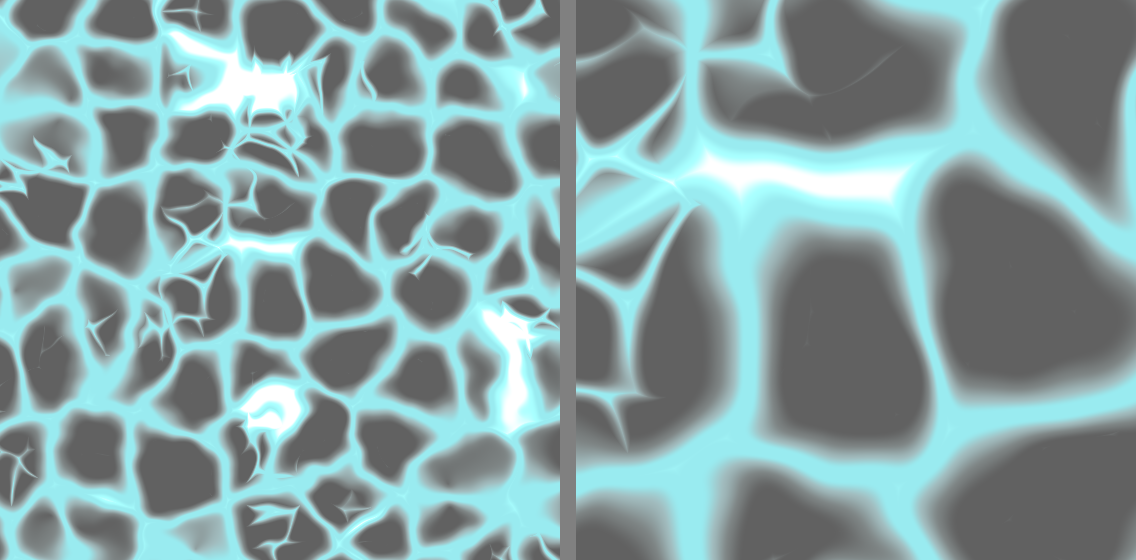
Left: the whole. Right: its middle third, enlarged.
Reproduce this texture procedurally as a WebGL 2 fragment shader.

```glsl
#version 300 es
precision highp float;
// Glowing cyan web of irregular veins with white-hot knots over soft grey cells.

#define CELLS 7.6          // cells across the canvas
#define JITTER 0.95        // irregularity of the cell centres
#define ROUNDING 13.0      // lower values round the cell corners more
#define WARP 0.30          // bend of the veins
#define THIN 0.55          // relative width of the thinnest veins
#define THICK 1.40         // relative width of the thickest veins
#define KNOT_SWELL 0.46    // growth of the bright knots
#define KNOT_START 0.64    // noise level where knots begin
#define TENDRIL_SCALE 1.7  // fineness of the side branches
#define TENDRIL_START 0.58 // noise level where side branches begin

uniform vec2 u_resolution;
out vec4 fragColor;

float hash(vec2 p) {
    return fract(sin(dot(p, vec2(127.1, 311.7))) * 43758.5453);
}

vec2 hash2(vec2 p) {
    return vec2(hash(p), hash(p + vec2(37.2, 17.9)));
}

float noise(vec2 p) {
    vec2 cell = floor(p);
    vec2 f = fract(p);
    f = f * f * (3.0 - 2.0 * f);
    float low = mix(hash(cell), hash(cell + vec2(1.0, 0.0)), f.x);
    float high = mix(hash(cell + vec2(0.0, 1.0)), hash(cell + vec2(1.0)), f.x);
    return mix(low, high, f.y);
}

vec2 noise2(vec2 p) {
    return vec2(noise(p), noise(p + vec2(51.3, 23.7))) - 0.5;
}

// Smooth gap between the nearest centre and all others: near zero on the veins.
float veinGap(vec2 p) {
    vec2 home = floor(p);
    float nearest = 9.0;
    float others = 0.0;
    for (int y = -2; y <= 2; y++) {
        for (int x = -2; x <= 2; x++) {
            vec2 cell = home + vec2(x, y);
            vec2 centre = cell + 0.5 + JITTER * (hash2(cell) - 0.5);
            float d = distance(p, centre);
            others += exp(-ROUNDING * max(d, nearest));
            nearest = min(d, nearest);
        }
    }
    return -log(others) / ROUNDING - nearest;
}

// Colour by depth: white core, cyan vein, pale halo, grey cell.
vec3 glowColor(float depth) {
    const vec3 white = vec3(1.0);
    const vec3 aqua = vec3(0.66, 1.00, 1.00);
    const vec3 cyan = vec3(0.60, 0.92, 0.94);
    const vec3 halo = vec3(0.64, 0.75, 0.76);
    const vec3 mist = vec3(0.51, 0.54, 0.54);
    const vec3 grey = vec3(0.38);
    vec3 color = mix(white, aqua, smoothstep(-0.23, -0.11, depth));
    color = mix(color, cyan, smoothstep(-0.12, -0.01, depth));
    color = mix(color, halo, smoothstep(0.05, 0.14, depth));
    color = mix(color, mist, smoothstep(0.11, 0.24, depth));
    return mix(color, grey, smoothstep(0.19, 0.36, depth));
}

void main() {
    vec2 p = gl_FragCoord.xy / u_resolution.y * CELLS + vec2(3.0, 8.0);
    vec2 bent = p + WARP * noise2(p * 1.6) + 0.4 * WARP * noise2(p * 3.7);

    // Main veins with uneven width
    float width = mix(THIN, THICK, noise(bent * 1.3 + 40.0));
    float depth = veinGap(bent) / width;

    // Fine side branches that fade out inside the cells
    float branch = smoothstep(TENDRIL_START, TENDRIL_START + 0.2, noise(p * 0.9 + 71.0));
    float tendril = veinGap(bent * TENDRIL_SCALE + 13.0) * 1.5 + 0.4 * (1.0 - branch);
    depth = min(depth, tendril);

    // Swollen bright knots
    float knot = smoothstep(KNOT_START, 1.0, noise(bent * 0.9 + 19.0));
    depth -= KNOT_SWELL * knot;

    fragColor = vec4(glowColor(depth), 1.0);
}
```
